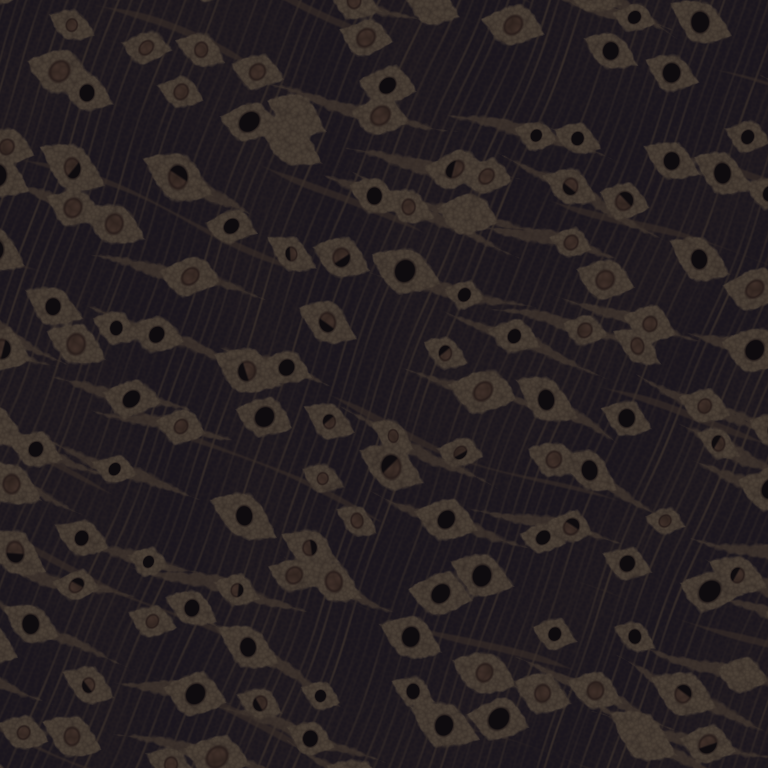
Give the GLSL for this texture, as a Shadertoy shader.

```glsl
const vec3 FIBRE_DARK = vec3(0.100, 0.082, 0.112);
const vec3 FIBRE_PALE = vec3(0.142, 0.114, 0.124);
const vec3 RAY_COLOR = vec3(0.225, 0.185, 0.160);
const vec3 BAND_COLOR = vec3(0.200, 0.160, 0.145);
const vec3 TISSUE_DARK = vec3(0.215, 0.178, 0.155);
const vec3 TISSUE_PALE = vec3(0.295, 0.252, 0.212);
const vec3 PORE_OPEN = vec3(0.055, 0.042, 0.055);
const vec3 PORE_FILL = vec3(0.225, 0.168, 0.145);
const vec3 PORE_RIM = vec3(0.150, 0.108, 0.100);

const float TILT = 0.36;           // downward slope of the bands, radians
const float CELL = 0.087;          // mean pore spacing
const vec2 LENS = vec2(0.037, 0.0245);
const vec2 PORE = vec2(0.0115, 0.0130);
const float WING_CHANCE = 0.33;
const float WING_WIDTH = 0.0065;
const float RAY_SPACING = 0.0155;
const float RAY_WIDTH = 0.0010;
const float BAND_SPACING = 0.115;
const float GRAIN = 190.0;

vec2 hash2(vec2 p) {
    vec3 q = fract(p.xyx * vec3(0.1031, 0.1030, 0.0973));
    q += dot(q, q.yzx + 33.33);
    return fract((q.xx + q.yz) * q.zy);
}

// Distance to the nearest scattered point
float cellular(vec2 p) {
    vec2 base = floor(p);
    float nearest = 2.0;
    for (int j = -1; j <= 1; j++)
    for (int i = -1; i <= 1; i++) {
        vec2 id = base + vec2(i, j);
        nearest = min(nearest, length(id + hash2(id + 70.0) - p));
    }
    return nearest;
}

float smoothMin(float a, float b, float k) {
    float h = max(k - abs(a - b), 0.0) / k;
    return min(a, b) - 0.25 * h * h * k;
}

// Pointed lens along x
float lens(vec2 p, vec2 size) {
    return abs(p.y) - size.y * (1.0 - pow(abs(p.x) / size.x, 1.5));
}

// Thin rays with uneven spacing and strength
float rays(vec2 p, float blur) {
    float x = p.x + 0.007 * sin(7.0 * p.y + 4.0 * p.x) + 0.002 * sin(23.0 * p.y + 9.0 * p.x);
    x /= RAY_SPACING;
    vec2 rnd = hash2(vec2(floor(x), 11.0));
    float d = abs(fract(x) - 0.25 - 0.5 * rnd.x) * RAY_SPACING;
    float fade = 0.8 + 0.2 * sin(31.0 * p.y + 40.0 * rnd.x);
    return (1.0 - smoothstep(0.0, RAY_WIDTH + blur, d)) * fade * mix(0.25, 1.0, rnd.y);
}

// Broken narrow bands across the rays
float bands(vec2 p, float blur) {
    float y = p.y / BAND_SPACING + 0.12 * sin(6.0 * p.x) + 0.05 * sin(17.0 * p.x);
    float row = floor(y);
    vec2 rnd = hash2(vec2(row, 29.0));
    float d = abs(fract(y) - 0.3 - 0.4 * rnd.x) * BAND_SPACING;
    float run = sin(9.0 * p.x + 6.3 * rnd.y) + 0.6 * sin(21.0 * p.x + 9.0 * rnd.x);
    float width = 0.0045 * smoothstep(-0.1, 1.2, run);
    return (1.0 - smoothstep(width - blur, width + blur, d)) * smoothstep(-0.1, 0.5, run);
}

void mainImage(out vec4 fragColor, in vec2 fragCoord) {
    vec2 uv = fragCoord / iResolution.y;
    float blur = 0.0009 + 0.8 / iResolution.y;
    float c = cos(TILT), s = sin(TILT);
    vec2 p = vec2(c * uv.x - s * uv.y, s * uv.x + c * uv.y) + 3.0;
    float grain = cellular(p * GRAIN);
    float lumps = cellular(p * 85.0);

    // Fibre ground
    float streak = 0.5 + 0.25 * sin(620.0 * p.x + 3.0 * sin(30.0 * p.y)) + 0.25 * sin(11.0 * p.y + 5.0 * sin(6.0 * p.x));
    vec3 color = mix(FIBRE_DARK, FIBRE_PALE, clamp(0.5 * streak + 0.6 * grain - 0.2, 0.0, 1.0));
    color = mix(color, BAND_COLOR, 0.75 * bands(p, blur));
    color = mix(color, RAY_COLOR, 0.8 * rays(p, blur));

    // Nearest lens, wing and pore
    vec2 warped = p + vec2(0.0, 0.006 * sin(14.0 * p.x + 5.0 * p.y) + 0.002 * sin(47.0 * p.x));
    vec2 base = floor(warped / CELL);
    float lensDist = 1.0, wingDist = 1.0, poreDist = 9.0;
    vec2 poreRnd = vec2(0.0), porePos = vec2(0.0);
    for (int j = -1; j <= 1; j++)
    for (int i = -2; i <= 2; i++) {
        vec2 id = base + vec2(i, j);
        vec2 rnd = hash2(id), kind = hash2(id + 41.0), shape = hash2(id + 87.0);
        if (kind.x > 0.94) continue;
        vec2 q = warped - (id + 0.12 + 0.76 * rnd) * CELL;
        float size = mix(0.72, 1.18, shape.x);
        q.y += (shape.y - 0.5) * 0.35 * q.x;
        lensDist = smoothMin(lensDist, lens(q, LENS * size * vec2(mix(0.9, 1.15, shape.y), 1.0)), 0.006);
        if (kind.x < WING_CHANCE) {
            float reach = mix(0.06, 0.11, kind.y);
            wingDist = min(wingDist, lens(q - vec2((shape.y - 0.5) * 0.07, 0.0), vec2(reach, WING_WIDTH + 0.003 * rnd.x)));
        }
        float d = length(q / (PORE * size * mix(0.85, 1.1, rnd.y)));
        if (kind.y < 0.92 && d < poreDist) {
            poreDist = d;
            poreRnd = hash2(id + 133.0);
            porePos = q / PORE;
        }
    }

    // Pale grainy tissue
    float rough = 0.004 * (lumps - 0.5);
    vec3 tissue = mix(TISSUE_PALE, TISSUE_DARK, clamp(0.75 * grain + 0.5 * lumps - 0.25, 0.0, 1.0));
    float wing = 1.0 - smoothstep(-blur, blur * 1.5, wingDist + rough);
    float body = 1.0 - smoothstep(-blur, blur * 1.5, lensDist + rough);
    color = mix(color, mix(BAND_COLOR, tissue, 0.45), 0.9 * wing);
    color = mix(color, tissue, 0.96 * body);

    // Open, filled or partly filled pores with a dark rim
    float soft = blur / PORE.x;
    float mask = 1.0 - smoothstep(1.0 - soft, 1.0 + soft, poreDist);
    float rim = smoothstep(0.62, 0.92, poreDist);
    vec3 fill = mix(PORE_FILL * (1.1 - 0.3 * lumps), PORE_RIM, 0.85 * rim);
    float angle = 6.28 * poreRnd.y;
    float gap = dot(porePos, vec2(cos(angle), sin(angle))) - 0.15;
    float partly = step(poreRnd.x, 0.62) * smoothstep(-0.15, 0.15, gap);
    float open = max(step(poreRnd.x, 0.40), partly);
    vec3 hollow = mix(PORE_OPEN, PORE_RIM, 0.6 * smoothstep(0.85, 1.0, poreDist));
    color = mix(color, mix(fill, hollow, open), mask);

    fragColor = vec4(color, 1.0);
}
```
